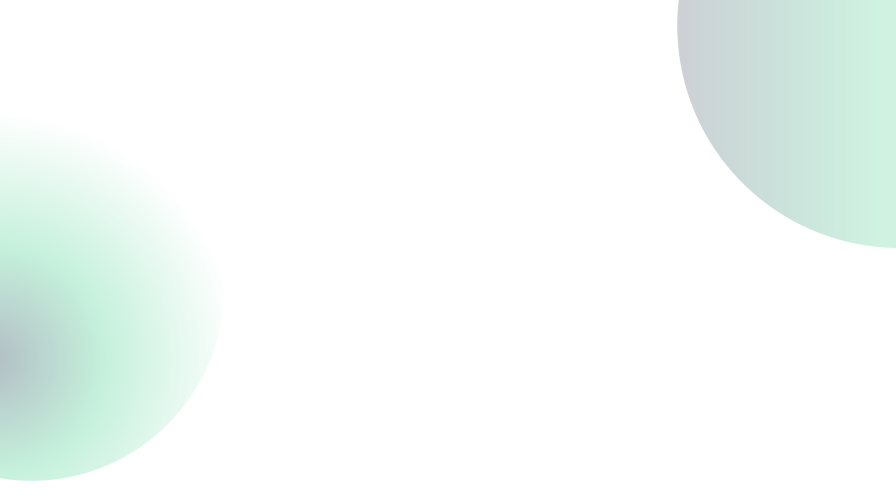
This background is drawn by a WebGL 2 fragment shader. Its source:

```glsl
#version 300 es
precision highp float;
// Two pale mint discs on white: one with a soft radial glow, one with a linear fade.

uniform vec2 u_resolution;
out vec4 fragColor;

// Antialiased coverage of a disc, one pixel wide at the rim
float disc(vec2 p, vec2 center, float radius) {
    float pixel = 1.0 / u_resolution.y;
    return clamp(0.5 - (length(p - center) - radius) / pixel, 0.0, 1.0);
}

void main() {
    // Height runs from 0 to 1, width from 0 to the aspect ratio
    vec2 p = gl_FragCoord.xy / u_resolution.y;
    float aspect = u_resolution.x / u_resolution.y;
    vec3 color = vec3(1.0);

    // Lower left disc: grey core, mint ring, then white, with an offset focus
    float glow = length(p - vec2(-0.016, 0.287));
    vec3 mint = vec3(0.775, 0.943, 0.862);
    vec3 radial = mix(vec3(0.695, 0.745, 0.77), mint, clamp(glow / 0.225, 0.0, 1.0));
    radial = mix(radial, vec3(1.0), clamp((glow - 0.225) / 0.265, 0.0, 1.0));
    color = mix(color, radial, disc(p, vec2(0.0625, 0.428), 0.382));

    // Upper right disc: grey on the left fading to mint on the right
    float across = clamp((p.x - aspect + 0.433) / 0.4, 0.0, 1.0);
    vec3 linear = mix(vec3(0.805, 0.815, 0.835), vec3(0.815, 0.95, 0.88), across);
    linear.r -= 0.015 * sin(3.14159 * across);
    color = mix(color, linear, disc(p, vec2(aspect + 0.007, 0.949), 0.441));

    fragColor = vec4(color, 1.0);
}
```
